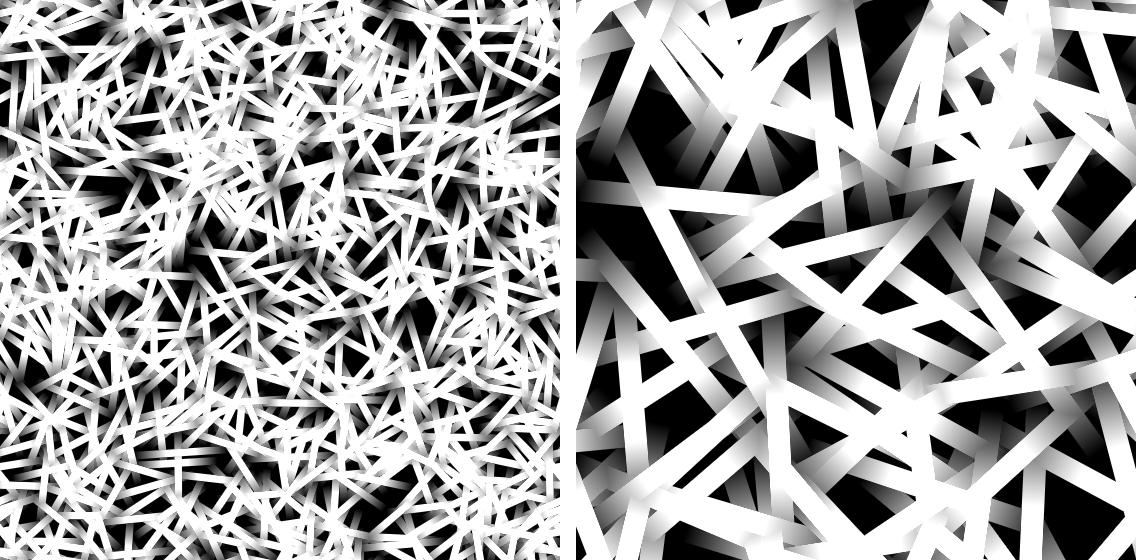
Left, the full canvas; right, a detail of the centre.
A WebGL 2 fragment shader for this pattern:

```glsl
#version 300 es
precision highp float;
precision highp int;

// A dense tangle of straight white straws on black, scattered in all directions.
// Each straw has crisp sides, a solid middle and linear fades to both tips;
// straws are seeded on a wrapping grid and the brightest one wins.

uniform vec2 u_resolution;
out vec4 outColor;

const int   CELLS        = 10;      // grid cells per side, wraps at the border
const int   MIN_STRAWS   = 4;       // fewest straws seeded in a cell
const int   COUNT_RANGE  = 9;       // number of possible straw counts per cell
const float STRAW_WIDTH  = 0.0134;  // in canvas units
const float MIN_LENGTH   = 0.145;
const float MAX_LENGTH   = 0.185;   // stays below two cells
const float FADE_SHARE   = 0.345;   // part of the length that fades at each tip
const vec3  GROUND_COLOR = vec3(0.0);
const vec3  STRAW_COLOR  = vec3(1.0);
const float PI           = 3.14159265;

// Integer hash: three independent values in 0..1
vec3 hash3(ivec2 cell, int index) {
    uvec3 v = uvec3(cell, index) * 1664525u + 1013904223u;
    v.x += v.y * v.z;
    v.y += v.z * v.x;
    v.z += v.x * v.y;
    v ^= v >> 16u;
    v.x += v.y * v.z;
    v.y += v.z * v.x;
    v.z += v.x * v.y;
    return vec3(v >> 8u) / 16777216.0;
}

// Brightness of one straw centred at the origin
float straw(vec2 p, float angle, float len, float pixel) {
    vec2 axis = vec2(cos(angle), sin(angle));
    float along = abs(dot(p, axis));
    float across = abs(dot(p, vec2(-axis.y, axis.x)));
    float side = clamp(0.5 + (0.5 * STRAW_WIDTH - across) / pixel, 0.0, 1.0);
    float fade = clamp((0.5 * len - along) / (FADE_SHARE * len), 0.0, 1.0);
    return side * fade;
}

// Brightest straw among those seeded in the surrounding cells
float tangle(vec2 uv, float pixel) {
    ivec2 home = ivec2(floor(uv * float(CELLS)));
    float brightest = 0.0;
    for (int y = -1; y <= 1; y++) {
        for (int x = -1; x <= 1; x++) {
            ivec2 cell = home + ivec2(x, y);
            ivec2 wrapped = (cell + CELLS) % CELLS;
            int count = MIN_STRAWS + int(hash3(wrapped, 0).x * float(COUNT_RANGE));
            for (int i = 1; i <= count; i++) {
                vec3 seed = hash3(wrapped, i);
                float len = mix(MIN_LENGTH, MAX_LENGTH, hash3(wrapped, i + 64).x);
                vec2 center = (vec2(cell) + seed.xy) / float(CELLS);
                brightest = max(brightest, straw(uv - center, seed.z * PI, len, pixel));
            }
        }
    }
    return brightest;
}

void main() {
    vec2 uv = gl_FragCoord.xy / u_resolution;
    float pixel = 1.0 / min(u_resolution.x, u_resolution.y);
    outColor = vec4(mix(GROUND_COLOR, STRAW_COLOR, tangle(uv, pixel)), 1.0);
}
```
